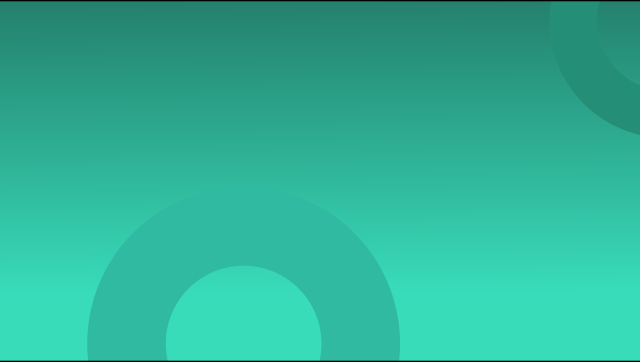
A Shadertoy shader for this background:

```glsl
// Teal vertical gradient with two flat rings, framed by thin black bars.

const vec3 DEEP_TEAL   = vec3(0.141, 0.502, 0.427);
const vec3 BRIGHT_MINT = vec3(0.220, 0.861, 0.726);
const vec3 LOW_RING    = vec3(0.188, 0.729, 0.630);
const vec3 HIGH_RING   = vec3(0.147, 0.555, 0.468);
const float BAR_HEIGHT = 0.0036;

// Coverage of a shape from its signed distance (negative inside).
float coverage(float dist, float pixel) {
    return clamp(0.5 - dist / pixel, 0.0, 1.0);
}

// Signed distance to a ring given by its inner and outer radius.
float ringDistance(vec2 p, vec2 center, float inner, float outer) {
    float r = length(p - center);
    return max(r - outer, inner - r);
}

// Gradient that levels off near the bottom, with a very slight tilt.
vec3 backdrop(vec2 p, float aspect) {
    float height = p.y - 0.012 * (p.x / aspect - 0.5);
    float t = clamp((1.0 - height) / 0.805, 0.0, 1.0);
    return mix(DEEP_TEAL, BRIGHT_MINT, t);
}

void mainImage(out vec4 fragColor, in vec2 fragCoord) {
    // Canvas height is one unit.
    float pixel = 1.0 / iResolution.y;
    float aspect = iResolution.x * pixel;
    vec2 p = fragCoord * pixel;

    vec3 color = backdrop(p, aspect);

    // Rings: lower left of centre, and upper right corner.
    float lowRing = ringDistance(p, vec2(0.673, 0.051), 0.215, 0.432);
    float highRing = ringDistance(p, vec2(aspect + 0.073, 0.942), 0.192, 0.323);
    color = mix(color, LOW_RING, coverage(lowRing, pixel));
    color = mix(color, HIGH_RING, coverage(highRing, pixel));

    // Black bars along the top and bottom edges.
    float edge = min(p.y, 1.0 - p.y);
    color *= 1.0 - coverage(edge - BAR_HEIGHT, pixel);

    fragColor = vec4(color, 1.0);
}
```
